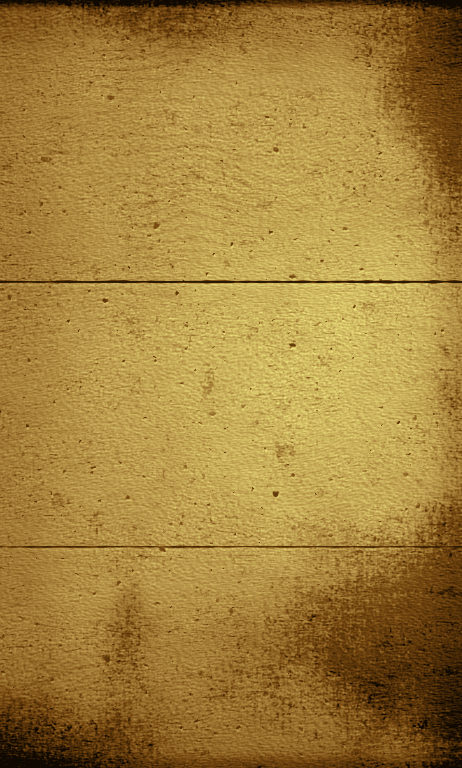
This texture is drawn by a Shadertoy shader. Its source:

```glsl
// Three worn, golden wooden boards with dark seams, pits and grimy corners.
// Stretched gradient noise gives the grain; soft blobs broken up by noise give
// the stains. All of it sums to one tone, which a colour ramp then tints.

vec2 hash2(vec2 p) {
    vec3 q = fract(p.xyx * vec3(0.1031, 0.1030, 0.0973));
    q += dot(q, q.yzx + 33.33);
    return fract((q.xx + q.yz) * q.zy);
}

float corner(vec2 cell, vec2 offset, vec2 f) {
    float angle = 6.2832 * hash2(cell + offset).x;
    return dot(vec2(cos(angle), sin(angle)), f - offset);
}

// Gradient noise, roughly -0.7 to 0.7
float noise(vec2 p) {
    p += 57.0;
    vec2 i = floor(p), f = fract(p);
    vec2 u = f * f * f * (f * (f * 6.0 - 15.0) + 10.0);
    return mix(mix(corner(i, vec2(0, 0), f), corner(i, vec2(1, 0), f), u.x),
               mix(corner(i, vec2(0, 1), f), corner(i, vec2(1, 1), f), u.x), u.y);
}

float fbm(vec2 p) {
    float sum = 0.0, gain = 1.0;
    for (int k = 0; k < 5; k++) {
        sum += gain * noise(p);
        p = p * 2.1 + 13.7;
        gain *= 0.62;
    }
    return sum;
}

float blob(vec2 p, vec2 centre, vec2 radius) {
    vec2 d = (p - centre) / radius;
    return exp(-dot(d, d));
}

// Scattered ragged holes: few large ones, many small ones
float pits(vec2 p) {
    float depth = 0.0, scale = 12.0;
    p += 0.003 * vec2(noise(p * 190.0), noise(p * 190.0 + 40.0));
    for (int k = 0; k < 3; k++) {
        vec2 q = p * scale + float(k) * 19.3;
        vec2 cell = floor(q);
        vec2 kind = hash2(cell + 71.0);
        vec2 d = fract(q) - 0.25 - 0.5 * hash2(cell);
        d.x *= mix(0.45, 1.0, kind.y);
        float radius = mix(0.03, 0.07, kind.y * kind.y) * (1.0 + 0.45 * float(k));
        float hole = smoothstep(radius, radius * 0.4, length(d));
        depth = max(depth, hole * step(kind.x, 0.22) * mix(0.4, 1.0, hash2(cell + 7.0).y));
        scale *= 2.2;
    }
    return depth;
}

// x: dark gap, y: lit lip beneath it
vec2 seam(vec2 p, float height, float halfWidth) {
    float d = p.y - height + 0.0006 * noise(vec2(p.x * 30.0, height * 90.0));
    halfWidth *= 1.0 + 0.8 * noise(vec2(p.x * 70.0, height * 50.0));
    float gap = smoothstep(halfWidth + 0.0008, halfWidth - 0.0008, abs(d));
    float lip = smoothstep(0.0025, 0.0, abs(d + halfWidth + 0.0025));
    return vec2(gap, lip);
}

vec3 ramp(float tone) {
    vec3 shades[6] = vec3[6](
        vec3(0.14, 0.08, 0.01), vec3(0.33, 0.19, 0.03), vec3(0.47, 0.29, 0.07),
        vec3(0.60, 0.44, 0.18), vec3(0.71, 0.57, 0.28), vec3(0.82, 0.72, 0.39));
    tone = clamp(tone, -0.4, 6.0);
    int k = int(clamp(floor(tone), 0.0, 4.0));
    return mix(shades[k], shades[k + 1], tone - float(k));
}

void mainImage(out vec4 fragColor, in vec2 fragCoord) {
    vec2 p = fragCoord / iResolution.y;
    float width = iResolution.x / iResolution.y;
    float board = step(0.288, p.y) + step(0.633, p.y);
    vec2 w = p + vec2(board * 3.7, 0.0);

    // Broad light, strongest right of the middle
    float glow = blob(p, vec2(0.41, 0.55), vec2(0.25, 0.30));
    float tone = 3.85 + 1.15 * glow + 0.30 * fbm(p * 5.0);

    // Crisp fibres and grit, rougher in some places than others
    vec2 bent = w + vec2(0.0, 0.030 * noise(w * vec2(4.0, 6.0)) + 0.0015 * noise(w * 25.0));
    float rough = smoothstep(-0.5, 0.5, noise(p * vec2(9.0, 15.0)) + 0.5 * noise(p * 37.0));
    vec2 fine = bent * vec2(150.0, 390.0);
    tone += 0.75 * (noise(fine) - noise(fine + vec2(0.3, 0.8)));
    tone += 0.30 * noise(bent * vec2(18.0, 150.0));
    tone += mix(0.5, 1.1, rough) * noise(p * vec2(330.0, 370.0) + 31.0);

    // Thin broken cracks and tiny pecks
    float fibre = abs(noise(bent * vec2(16.0, 110.0) + 17.0));
    float broken = smoothstep(0.0, 0.25, noise(bent * vec2(50.0, 130.0) + 3.0));
    tone -= 0.75 * smoothstep(0.09, 0.0, fibre) * broken * (0.4 + rough);
    float peck = smoothstep(0.36, 0.48, noise(p * vec2(115.0, 190.0) + 7.0));
    tone -= 1.5 * peck * rough;

    // Faint patches of growth rings
    float figure = smoothstep(0.05, 0.45, noise(w * vec2(4.0, 6.0) + 8.0));
    float rings = sin(bent.y * 400.0 + 14.0 * noise(w * vec2(9.0, 6.0)) + 2.0 * noise(w * 60.0));
    tone -= 0.45 * figure * smoothstep(0.4, 1.0, rings);

    // Grime in the corners, speckled at its edges and woven
    float grime = 0.95 * blob(p, vec2(0.57, 0.90), vec2(0.10, 0.12))
                + 1.00 * blob(p, vec2(0.54, 0.17), vec2(0.21, 0.16))
                + 0.85 * blob(p, vec2(0.02, 0.01), vec2(0.22, 0.09))
                + 0.65 * blob(p, vec2(0.18, 1.00), vec2(0.20, 0.07))
                + 0.50 * blob(p, vec2(0.165, 0.17), vec2(0.03, 0.09))
                + 0.42 * smoothstep(0.09, 0.0, width - p.x);
    float weave = noise(p * vec2(240.0, 18.0)) + noise(p * vec2(18.0, 240.0));
    float speckle = noise(p * 140.0) + noise(p * 300.0 + 9.0);
    float ragged = grime + 0.30 * fbm(p * 13.0) + 0.50 * speckle + 0.28 * weave;
    tone -= 1.2 * smoothstep(0.35, 0.95, ragged) * smoothstep(0.05, 0.4, grime);
    tone -= 1.1 * smoothstep(0.15, 1.05, grime + 0.38 * fbm(p * 9.0));

    // Small rubbed blotches on the clean wood
    float blotch = smoothstep(0.50, 0.95, fbm(p * vec2(20.0, 28.0) + 5.0) + 0.45 * speckle);
    tone -= 1.2 * blotch;

    // Burnt edges
    tone -= 0.6 * smoothstep(0.13, 0.0, p.x) + 0.5 * smoothstep(0.06, 0.0, width - p.x);
    tone -= 0.9 * smoothstep(0.86, 1.0, p.y) + 2.6 * smoothstep(0.985, 1.0, p.y);
    tone -= 1.1 * smoothstep(0.27, 0.0, p.y) + 1.3 * smoothstep(0.025, 0.0, p.y);

    // Pits with a bright lower rim, then the seams
    float hole = pits(p);
    tone += 0.9 * max(pits(p + vec2(-0.001, 0.003)) - hole, 0.0);
    tone = mix(tone, min(tone, 0.6), 0.85 * hole);
    vec2 upper = seam(p, 0.633, 0.0015), lower = seam(p, 0.288, 0.0010);
    tone += 0.6 * upper.y + 0.35 * lower.y;
    tone = mix(tone, -0.1, max(0.95 * upper.x, 0.8 * lower.x));

    vec3 colour = ramp(tone) * mix(vec3(1.0), vec3(1.0, 1.02, 0.99), glow);
    fragColor = vec4(colour, 1.0);
}
```
